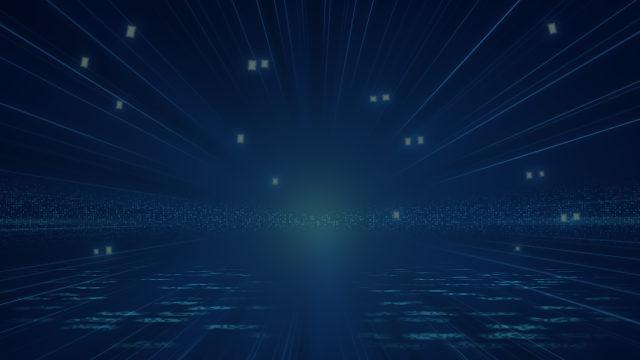
Give the GLSL for this background, as a Shadertoy shader.

```glsl
// Deep blue data tunnel: a teal glow on the horizon with rays racing outward.
// Polar cells make the rays, a projected plane makes the floor dashes,
// and a low-discrepancy loop scatters small pale lights, some in pairs.

#define CENTER vec2(0.495, 0.387)
#define EDGE_COLOR vec3(0.003, 0.030, 0.118)
#define BLUE_COLOR vec3(0.036, 0.160, 0.315)
#define GLOW_COLOR vec3(0.085, 0.125, 0.040)
#define RAY_COLOR vec3(0.110, 0.250, 0.310)
#define DASH_COLOR vec3(0.090, 0.280, 0.250)
#define LIGHT_COLOR vec3(0.400, 0.460, 0.390)
#define LIGHT_COUNT 20
#define TAU 6.2831853

float hash(vec2 p) {
    vec3 q = fract(p.xyx * 0.1031);
    q += dot(q, q.yzx + 33.33);
    return fract((q.x + q.y) * q.z);
}

float noise(vec2 p) {
    vec2 i = floor(p), f = fract(p);
    f = f * f * (3.0 - 2.0 * f);
    return mix(mix(hash(i), hash(i + vec2(1, 0)), f.x),
               mix(hash(i + vec2(0, 1)), hash(i + vec2(1, 1)), f.x), f.y);
}

// One thin ray per angular cell, with its own start, width and strength
float rays(vec2 d, float count, float seed, float sparsity, float px) {
    float r = length(d);
    float turn = (atan(d.y, d.x) / TAU + 0.5) * count;
    float id = mod(floor(turn), count);
    float shift = hash(vec2(id + 3.0, seed));
    float start = mix(0.14, 0.45, hash(vec2(id + 71.0, seed + 5.0)));
    float power = pow(hash(vec2(id + 137.0, seed + 9.0)), sparsity);
    float offset = (fract(turn) - mix(0.3, 0.7, shift)) * TAU / count * r;
    float width = max(0.0009 + 0.0022 * r * shift, 0.7 * px);
    float core = exp(-offset * offset / (width * width));
    float halo = 0.16 * exp(-abs(offset) / (width * 4.0));
    return (core + halo) * power * smoothstep(start, start + 0.4, r);
}

// Fine specks in a band that widens away from the center
float specks(vec2 d, float px) {
    float pitch = 0.0065;
    vec2 cell = d / pitch + 400.0;
    vec2 id = floor(cell);
    vec2 jitter = 0.25 + 0.5 * vec2(hash(id), hash(id + 41.0));
    float dist = length(fract(cell) - jitter) * pitch;
    float speck = 1.0 - smoothstep(0.0003, 0.0018 + px, dist);
    float spread = 0.018 + 0.06 * abs(d.x);
    float y = (d.y - 0.03 * abs(d.x)) / spread;
    return speck * pow(hash(id + 87.0), 2.0) * exp(-y * y);
}

// Ragged dashes lying on the floor plane
float dashes(vec2 d) {
    float depth = max(-d.y, 0.02);
    vec2 ground = vec2(d.x, 1.0) / depth;
    ground.y += 0.08 * (noise(ground * vec2(9.0, 3.0) + 90.0) - 0.5);
    float row = floor(ground.y * 4.0);
    float column = ground.x * 1.5 + hash(vec2(row, 17.0)) * 5.0;
    float id = hash(vec2(floor(column) + 60.0, row + 8.0));
    vec2 f = vec2(fract(column), fract(ground.y * 4.0));
    float bar = smoothstep(0.0, 0.25, f.x) * smoothstep(1.0, 0.7, f.x);
    bar *= smoothstep(0.1, 0.4, f.y) * smoothstep(0.95, 0.6, f.y);
    float grain = smoothstep(0.15, 0.8, noise(d * vec2(110.0, 230.0) + 300.0));
    float range = smoothstep(0.11, 0.17, depth) * smoothstep(0.37, 0.31, depth);
    float side = smoothstep(0.08, 0.28, abs(d.x)) * smoothstep(0.95, 0.6, abs(d.x));
    return bar * (0.3 + 0.7 * grain) * range * side * smoothstep(0.48, 0.85, id);
}

void mainImage(out vec4 fragColor, in vec2 fragCoord) {
    float px = 1.0 / iResolution.y;
    float aspect = iResolution.x / iResolution.y;
    vec2 d = fragCoord * px - CENTER * vec2(aspect, 1.0);
    float r = length(d);
    float below = smoothstep(0.02, -0.06, d.y);

    // Blue backdrop, soft shafts and central glow
    vec2 q = d / vec2(0.80, d.y > 0.0 ? 0.50 : 0.58);
    vec3 color = mix(EDGE_COLOR, BLUE_COLOR, exp(-dot(q, q)));
    float shafts = noise(d / max(r, 0.001) * 9.0 + 40.0) - 0.5;
    color *= 1.0 + 0.3 * shafts * smoothstep(0.15, 0.5, r);
    color += GLOW_COLOR * (0.75 * exp(-r * r / 0.011) + 0.42 * exp(-r * r / 0.055));
    float column = exp(-pow((d.x - 0.03) / 0.06, 2.0));
    color += BLUE_COLOR * 0.14 * column * below;

    // Rays: sparse and bright above, dense and faint below
    float upper = rays(d, 61.0, 2.0, 4.0, px) + 0.5 * rays(d, 113.0, 23.0, 3.0, px);
    float lower = rays(d, 130.0, 51.0, 2.0, px) + rays(d, 83.0, 67.0, 2.5, px);
    color += RAY_COLOR * mix(0.85 * upper, 0.55 * lower, below);

    // Horizon band and floor
    float streak = exp(-pow((d.y + 0.002) / 0.009, 2.0)) * smoothstep(0.25, 0.9, abs(d.x));
    color += DASH_COLOR * (0.3 * streak + 0.6 * specks(d, px) + 0.9 * dashes(d));

    // Scattered lights: every third one has a close neighbour
    for (int i = 0; i < LIGHT_COUNT; i++) {
        float k = float(i) + 1.0;
        float twin = step(mod(k, 3.0), 0.5);
        vec2 place = fract(vec2(0.07, 0.58) + (k - twin) * vec2(0.7549, 0.5698));
        vec2 pos = (vec2(mix(0.05, 0.97, place.x), mix(0.2, 0.93, place.y)) - CENTER) * vec2(aspect, 1.0);
        pos += twin * vec2(0.035, 0.004);
        float size = mix(0.004, 0.008, hash(vec2(k, 19.0))) + 0.005 * smoothstep(0.0, 0.7, abs(pos.y));
        float tilt = 0.7 * pos.x * pos.y;
        vec2 local = mat2(cos(tilt), -sin(tilt), sin(tilt), cos(tilt)) * (d - pos);
        vec2 halfSize = size * vec2(0.8, 0.6 + 0.7 * hash(vec2(k, 43.0)));
        vec2 gap = abs(local) - halfSize;
        float dist = length(max(gap, 0.0)) + min(max(gap.x, gap.y), 0.0);
        color += RAY_COLOR * 0.28 * exp(-max(dist, 0.0) / 0.012);
        color = mix(color, LIGHT_COLOR, 0.8 * (1.0 - smoothstep(-0.004, 0.003 + px, dist)));
    }

    fragColor = vec4(clamp(color, 0.0, 1.0), 1.0);
}
```
